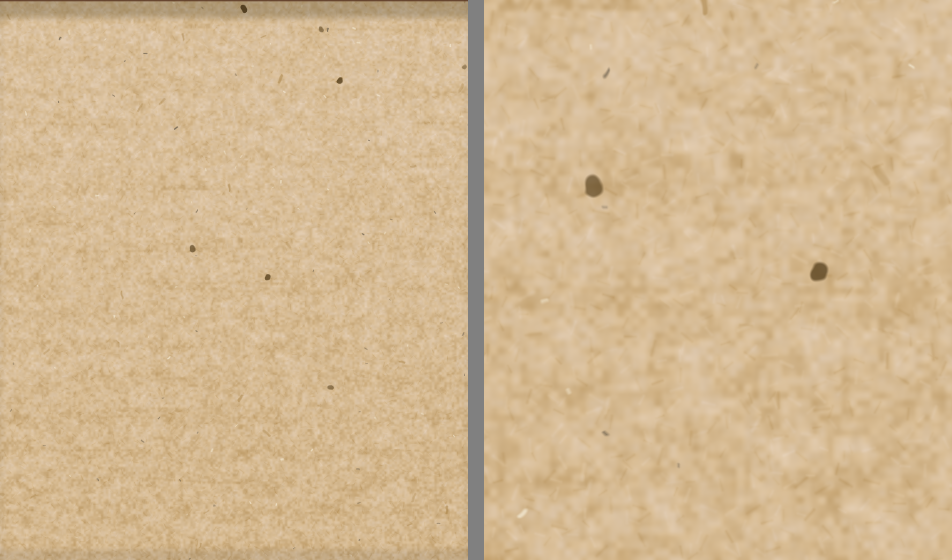
Left, the full canvas; right, a detail of the centre.
Write a WebGL 1 fragment shader that draws this texture.

```glsl
precision highp float;
// Plain corrugated cardboard: a kraft colour ramp driven by layered value noise,
// short scattered fibres and faint horizontal flutes, then sparse specks on top
// and soft shaded folds along the upper and lower borders.
uniform vec2 u_resolution;

const vec3 KRAFT = vec3(0.84, 0.73, 0.57);
const vec3 PALE_STEP = vec3(0.02, 0.032, 0.06);
const vec3 OCHRE_STEP = vec3(0.04, 0.052, 0.073);
const vec3 SPECK_BROWN = vec3(0.36, 0.27, 0.13);
const vec3 SPECK_GREY = vec3(0.37, 0.33, 0.27);
const vec3 STAIN = vec3(0.66, 0.51, 0.27);
const vec3 CHALK = vec3(0.95, 0.91, 0.82);
const vec3 EDGE_BROWN = vec3(0.36, 0.22, 0.14);
const float FLUTE_PERIOD = 0.058;

// Hashes built from fract and dot only
float hash(vec2 p) {
  vec3 q = fract(p.xyx * 0.1031);
  q += dot(q, q.yzx + 33.33);
  return fract((q.x + q.y) * q.z);
}

vec2 hash2(vec2 p) {
  return vec2(hash(p + 17.3), hash(p + 71.9));
}

// Smooth value noise centred on zero
float noise(vec2 p) {
  vec2 i = floor(p);
  vec2 f = fract(p);
  f = f * f * (3.0 - 2.0 * f);
  float low = mix(hash(i), hash(i + vec2(1.0, 0.0)), f.x);
  float high = mix(hash(i + vec2(0.0, 1.0)), hash(i + vec2(1.0, 1.0)), f.x);
  return mix(low, high, f.y) - 0.5;
}

float segmentDistance(vec2 p, vec2 halfAxis) {
  float t = clamp(dot(p, halfAxis) / dot(halfAxis, halfAxis), -1.0, 1.0);
  return length(p - halfAxis * t);
}

// Coverage of randomly turned strokes, at most one per cell
float flecks(vec2 p, float cell, float chance, float halfLength, float radius,
             float seed, float soft) {
  vec2 home = floor(p / cell);
  float cover = 0.0;
  for (int y = -1; y <= 1; y++) {
    for (int x = -1; x <= 1; x++) {
      vec2 id = home + vec2(float(x), float(y));
      vec2 key = id + seed * 37.0;
      if (hash(key) > chance) continue;
      vec2 centre = (id + hash2(key)) * cell;
      vec2 rnd = hash2(key + 5.7);
      float angle = 3.14159 * rnd.x;
      float size = mix(0.45, 1.0, rnd.y);
      vec2 halfAxis = vec2(cos(angle), sin(angle)) * halfLength * size;
      float d = segmentDistance(p - centre, halfAxis) - radius * size;
      float strength = mix(0.5, 1.0, hash(key + 9.1));
      cover = max(cover, strength * (1.0 - smoothstep(-soft, soft, d)));
    }
  }
  return cover;
}

// Fine pulp grain, from coarse mottling to single grains
float grain(vec2 p) {
  return 0.7 * noise(p * 42.0) + 1.4 * noise(p * 105.0 + 7.0)
       + 1.7 * noise(p * 225.0 + 3.0) + 0.5 * noise(p * vec2(170.0, 45.0));
}

// Wavering ridges with broken darker creases
float flutes(vec2 p) {
  float phase = p.y / FLUTE_PERIOD + 0.35 * noise(p * vec2(5.0, 9.0));
  float ridge = 0.15 * cos(6.28318 * phase);
  float crease = smoothstep(0.07, 0.0, abs(fract(phase) - 0.5));
  float broken = smoothstep(-0.05, 0.4, noise(p * vec2(9.0, 17.0) + 20.0));
  return ridge - 0.6 * crease * broken;
}

vec3 kraftRamp(float tone) {
  return KRAFT + PALE_STEP * max(tone, 0.0) + OCHRE_STEP * min(tone, 0.0);
}

void main() {
  vec2 p = gl_FragCoord.xy / u_resolution.y;
  float width = u_resolution.x / u_resolution.y;
  float soft = max(0.8 / u_resolution.y, 0.0012);

  // Paper body
  float tone = mix(-0.28, 0.68, p.y) + grain(p) + flutes(p);
  tone += 0.8 * flecks(p, 0.013, 0.6, 0.0045, 0.0010, 1.0, soft);
  tone -= 1.0 * flecks(p, 0.013, 0.55, 0.0045, 0.0009, 2.0, soft);
  vec3 color = kraftRamp(tone);
  color += 0.035 * noise(p * 190.0 + 50.0);

  // Stains, chalky bits and dark specks, roughened by noise
  vec2 rough = p + 0.003 * vec2(noise(p * 160.0), noise(p * 160.0 + 31.0));
  color = mix(color, STAIN, 0.55 * flecks(rough, 0.07, 0.14, 0.007, 0.0022, 3.0, soft));
  color = mix(color, CHALK, 0.8 * flecks(rough, 0.045, 0.13, 0.002, 0.0016, 4.0, soft));
  color = mix(color, SPECK_GREY, 0.75 * flecks(rough, 0.04, 0.10, 0.002, 0.0012, 5.0, soft));
  color = mix(color, SPECK_BROWN, 0.95 * flecks(rough, 0.13, 0.13, 0.002, 0.0055, 6.0, soft));

  // Shaded borders
  float fromTop = 1.0 - p.y + 0.003 * noise(p * 14.0);
  float topFold = 1.0 - smoothstep(0.021, 0.043, fromTop);
  float bottomFold = 1.0 - smoothstep(0.010, 0.027, p.y);
  float sides = 1.0 - smoothstep(0.0, 0.014, min(p.x, width - p.x));
  color *= mix(vec3(1.0), vec3(0.80, 0.79, 0.74), topFold);
  color *= 1.0 - 0.08 * bottomFold - 0.03 * sides;
  float topEdge = 1.0 - smoothstep(0.0012, 0.0036, 1.0 - p.y);
  color = mix(color, EDGE_BROWN, 0.85 * topEdge);

  gl_FragColor = vec4(clamp(color, 0.0, 1.0), 1.0);
}
```
